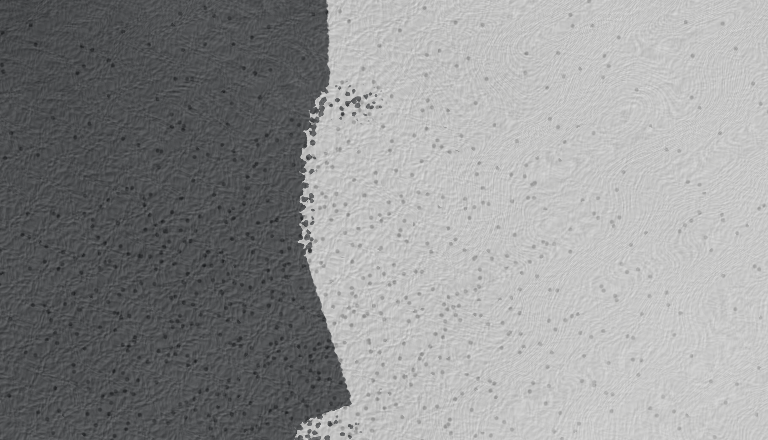
A WebGL 1 fragment shader for this texture:

```glsl
precision highp float;
// A stucco wall painted in two tones, charcoal on the left and pale grey on the right.
// The ragged paint border is a sum of ramps with dry-brush flecks around it; the plaster
// is layered cellular noise, embossed by a light from the upper left.

#define GRAIN_FREQ 74.0
#define LIGHT_STEP vec2(-0.0026, 0.0034)
#define DARK_RELIEF 0.17
#define PALE_RELIEF 0.155
#define PIT_DEPTH 0.16
#define FLECK_FREQ 64.0
#define DARK_PAINT vec3(0.316, 0.322, 0.329)
#define PALE_PAINT vec3(0.757, 0.757, 0.755)

uniform vec2 u_resolution;

vec2 hash2(vec2 p) {
  vec2 q = vec2(dot(p, vec2(127.1, 311.7)), dot(p, vec2(269.5, 183.3)));
  return fract(sin(q) * 43758.55);
}

// x: distance to the nearest cell point, y: random value of that cell
vec2 cellular(vec2 p) {
  vec2 base = floor(p), f = fract(p);
  vec2 nearest = vec2(8.0, 0.0);
  for (int j = -1; j <= 1; j++) {
    for (int i = -1; i <= 1; i++) {
      vec2 cell = vec2(float(i), float(j));
      vec2 rnd = hash2(base + cell);
      vec2 d = cell + rnd - f;
      float dist = dot(d, d);
      if (dist < nearest.x) nearest = vec2(dist, fract(rnd.x * 7.3 + rnd.y * 3.1));
    }
  }
  return vec2(sqrt(nearest.x), nearest.y);
}

float ramp(float a, float b, float y) {
  return clamp((y - a) / (b - a), 0.0, 1.0);
}

float band(float a, float b, float soft, float y) {
  return smoothstep(a - soft, a + soft, y) * (1.0 - smoothstep(b - soft, b + soft, y));
}

// Horizontal place of the paint border at height y
float borderX(float y) {
  float x = 0.672 + 0.008 * ramp(0.0, 0.04, y) + 0.119 * ramp(0.04, 0.082, y);
  x -= 0.102 * ramp(0.084, 0.407, y) + 0.014 * ramp(0.407, 0.45, y);
  x += 0.007 * ramp(0.45, 0.66, y) + 0.034 * ramp(0.66, 0.785, y);
  return x + 0.025 * ramp(0.785, 0.808, y) - 0.007 * ramp(0.808, 1.0, y);
}

// Slow layered sines, about -1 to 1
float drift(vec2 p) {
  return 0.5 * sin(p.x * 5.1 + 2.0 * sin(p.y * 3.7 + 1.0))
       + 0.3 * sin(p.y * 11.3 + 2.0 * sin(p.x * 7.9))
       + 0.2 * sin(p.x * 23.0 - p.y * 17.0 + sin(p.y * 29.0));
}

// Plaster height: round grains, fine grains and brushed wrinkles
float plaster(vec2 p, float wrinkle, float lean) {
  vec2 q = p + 0.004 * vec2(sin(p.y * 61.0 + 3.0 * sin(p.x * 37.0)),
                            sin(p.x * 53.0 + 3.0 * sin(p.y * 43.0)));
  float grains = cellular(q * GRAIN_FREQ).x;
  float fine = cellular(q * GRAIN_FREQ * 1.75 + 19.0).x;
  float c = cos(lean), s = sin(lean);
  vec2 along = vec2(c * q.x + s * q.y, c * q.y - s * q.x);
  float folds = cellular(along * GRAIN_FREQ * vec2(0.42, 1.15) + 7.0).x;
  return mix(grains, folds, wrinkle) + 0.4 * fine;
}

void main() {
  vec2 p = gl_FragCoord.xy / u_resolution.y;
  float pixel = 1.0 / u_resolution.y;
  float fromBorder = p.x - borderX(p.y);

  // Ragged border, roughest where the brush ran dry
  float dry = max(band(0.42, 0.80, 0.025, p.y), 1.0 - smoothstep(0.055, 0.09, p.y));
  vec2 chips = cellular(p * FLECK_FREQ + 31.0);
  vec2 crumbs = cellular(p * FLECK_FREQ * 1.7 + 5.0);
  float ragged = (chips.x - 0.5) * mix(0.006, 0.024, dry)
               + (crumbs.x - 0.5) * mix(0.004, 0.013, dry);
  float pale = smoothstep(-pixel, pixel, fromBorder + ragged);

  // Dark flecks left in the strip beside the border and in the upper smear
  float strip = dry * band(0.0, 0.028, 0.012, fromBorder);
  vec2 smearAt = (p - vec2(0.80, 0.766)) / vec2(0.085, 0.052);
  float smear = exp(-dot(smearAt, smearAt) * 1.5);
  float foot = exp(-pow((p.x - 0.74) / 0.08, 2.0)) * (1.0 - smoothstep(0.03, 0.075, p.y));
  float fleckSize = 0.50 * max(max(strip, smear * 0.95), foot * 0.9) * step(0.38, chips.y);
  float fleck = 1.0 - smoothstep(fleckSize - 0.10, fleckSize + 0.06, chips.x + 0.3 * (crumbs.x - 0.4));
  pale *= 1.0 - 0.85 * fleck * smoothstep(0.05, 0.25, fleckSize);

  // Relief lit from the upper left
  float side = step(0.0, fromBorder);
  float wrinkle = mix(0.25 + 0.5 * smoothstep(0.45, 0.95, p.y),
                      0.2 + 0.45 * smoothstep(0.8, 1.3, p.x), side);
  float lean = mix(-0.65, 1.05, side) + 0.35 * drift(p * 0.8);
  float relief = plaster(p, wrinkle, lean) - plaster(p + LIGHT_STEP, wrinkle, lean);

  // Scattered pits, densest in the lower middle
  vec2 hole = cellular(p * GRAIN_FREQ * 0.72 + 47.0);
  vec2 pitAt = (p - vec2(0.72, 0.30)) / vec2(0.55, 0.40);
  float pitRate = 0.05 + 0.36 * exp(-dot(pitAt, pitAt));
  float pit = (1.0 - smoothstep(0.12, 0.36, hole.x)) * step(1.0 - pitRate, hole.y);

  // Broad tone of each paint
  float cloud = drift(p * 1.3 + 2.0);
  vec3 dark = DARK_PAINT + 0.010 * cloud - 0.030 * smoothstep(0.5, 0.0, p.x) * p.y;
  dark += relief * DARK_RELIEF - pit * PIT_DEPTH * 0.7;
  float calm = mix(1.0, 0.70, smoothstep(0.15, 0.7, fromBorder) * (1.0 - 0.45 * p.y));
  vec3 light = PALE_PAINT + 0.008 * cloud + 0.028 * smoothstep(0.1, 0.7, fromBorder) * (1.0 - 0.5 * p.y);
  light += relief * PALE_RELIEF * calm - pit * PIT_DEPTH * calm;

  gl_FragColor = vec4(clamp(mix(dark, light, pale), 0.0, 1.0), 1.0);
}
```
